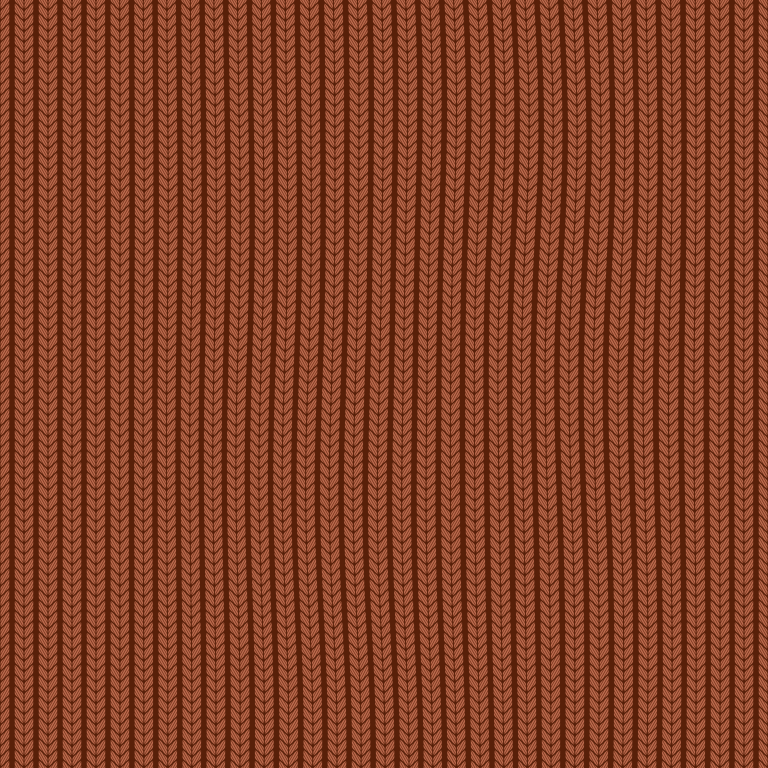
Reproduce this pattern procedurally as a WebGL 2 fragment shader.

```glsl
#version 300 es
precision highp float;
// Ribbed knit: slightly swaying columns of V stitches with fine thread strands.

uniform vec2 u_resolution;
out vec4 fragColor;

const float COLUMNS = 32.0;
const float ROWS = 72.0;
const float RIB_HALF_WIDTH = 0.385;   // lengths below are in column widths
const float STITCH_RISE = 0.36;       // climb of a stitch from centre to edge
const float CENTRE_GAP = 0.022;
const float ROW_GAP = 0.075;
const float CORNER_RADIUS = 0.06;
const float STRAND_SLOPE = 0.85;
const float STRAND_FREQUENCY = 5.6;
const float GROOVE_WIDTH = 0.31;      // share of one strand period
const float SWAY = 0.14;
const float TONE_VARIATION = 0.015;
const int SAMPLES = 5;                // antialiasing grid per side

const vec3 GROUND = vec3(0.345, 0.126, 0.037);
const vec3 GROOVE = vec3(0.43, 0.185, 0.085);
const vec3 THREAD = vec3(0.735, 0.415, 0.305);

const float PI = 3.14159;

float hash(vec2 p) {
    return fract(sin(dot(p, vec2(127.1, 311.7))) * 43758.5453);
}

float roundedBox(vec2 p, vec2 halfSize, float radius) {
    vec2 q = abs(p) - halfSize + radius;
    return length(max(q, 0.0)) + min(max(q.x, q.y), 0.0) - radius;
}

// Sideways drift of the columns, fading out at the left and right borders.
float columnSway(vec2 uv) {
    float depth = 1.0 - uv.y;
    float wave = cos(2.0 * PI * 1.3 * (depth - 0.2) + 1.2 * (uv.x - 0.5));
    float ripple = 0.35 * sin(2.0 * PI * (2.0 * depth - 1.5 * uv.x));
    float window = smoothstep(0.1, 0.5, uv.x) * (1.0 - smoothstep(0.72, 1.0, uv.x));
    return SWAY * window * (wave + ripple - 1.0);
}

vec3 knit(vec2 uv) {
    float rowHeight = COLUMNS / ROWS;
    float x = uv.x * COLUMNS - columnSway(uv);
    float column = floor(x + 0.5);
    float side = x - column;
    float across = abs(side);

    // Shear each half of the rib so that its rows form a V.
    float rise = STITCH_RISE * across / RIB_HALF_WIDTH;
    float row = (uv.y * COLUMNS - rise) / rowHeight;
    vec2 p = vec2(across - 0.5 * (RIB_HALF_WIDTH + CENTRE_GAP),
                  (fract(row) - 0.5) * rowHeight);
    vec2 halfSize = 0.5 * vec2(RIB_HALF_WIDTH - CENTRE_GAP, rowHeight - ROW_GAP);
    float stitch = roundedBox(p, halfSize, CORNER_RADIUS);

    // Steep strands inside the stitch.
    float strand = abs(fract((p.x * STRAND_SLOPE - p.y) * STRAND_FREQUENCY) - 0.5);
    float groove = smoothstep(0.5 - 0.7 * GROOVE_WIDTH, 0.5 - 0.3 * GROOVE_WIDTH, strand);
    vec3 yarn = mix(THREAD, GROOVE, groove);
    float tone = hash(vec2(column + 0.25 * sign(side), floor(row))) - 0.5;
    yarn *= 1.0 + TONE_VARIATION * tone;

    return mix(yarn, GROUND, smoothstep(-0.01, 0.01, stitch));
}

void main() {
    // Average a grid of samples inside the pixel to smooth all edges.
    vec3 colour = vec3(0.0);
    for (int j = 0; j < SAMPLES; j++) {
        for (int i = 0; i < SAMPLES; i++) {
            vec2 offset = (vec2(i, j) + 0.5) / float(SAMPLES) - 0.5;
            colour += knit((gl_FragCoord.xy + offset) / u_resolution);
        }
    }
    fragColor = vec4(colour / float(SAMPLES * SAMPLES), 1.0);
}
```
